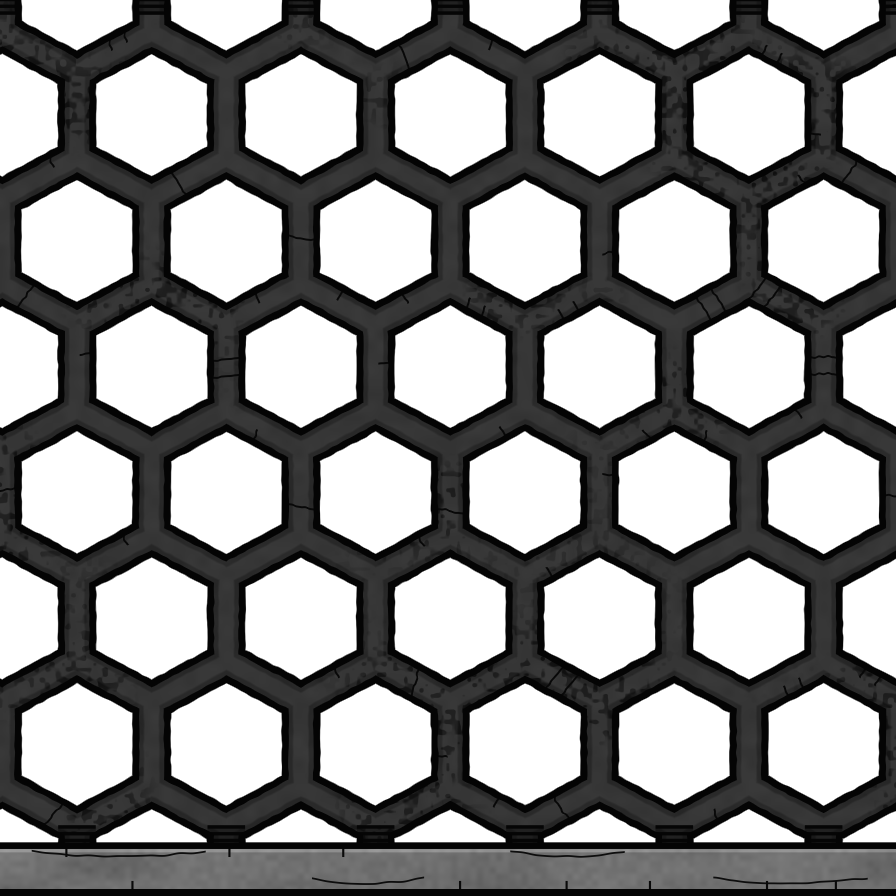
Write a Shadertoy shader that draws this pattern.

```glsl
// Cracked dark steel honeycomb grille standing on a worn grey rail.

const vec2 PITCH = vec2(1.0 / 6.0, 0.1404);  // column and row spacing
const vec2 ORIGIN = vec2(0.0859, 0.1693);    // centre of one hole
const float SLOPE = 0.535;                   // rise of the slanted struts
const float HOLE_EDGE = 0.0215;              // distances from strut centreline
const float STEEL_EDGE = 0.0138;
const float CORE_EDGE = 0.0086;
const float RAIL_TOP = 0.0599;
const vec2 RAIL_FACE = vec2(0.0078, 0.0525);

float hash(vec2 p) {
    vec3 q = fract(p.xyx * 0.1031);
    q += dot(q, q.yzx + 33.33);
    return fract((q.x + q.y) * q.z);
}

float noise(vec2 p) {
    vec2 i = floor(p), f = fract(p);
    f = f * f * (3.0 - 2.0 * f);
    return mix(mix(hash(i), hash(i + vec2(1, 0)), f.x),
               mix(hash(i + vec2(0, 1)), hash(i + vec2(1, 1)), f.x), f.y);
}

float coverage(float d, float px) { return clamp(d / px + 0.5, 0.0, 1.0); }

float stroke(float d, float halfWidth, float px) { return coverage(halfWidth - abs(d), px); }

// Distances from a point in a cell to its upright and slanted borders
vec2 borders(vec2 q) {
    q = abs(q);
    float tip = 0.5 * (PITCH.y + 0.5 * PITCH.x * SLOPE);
    return vec2(0.5 * PITCH.x - q.x, (tip - q.y - SLOPE * q.x) / length(vec2(SLOPE, 1.0)));
}

// Offset from the centre of the enclosing hexagonal cell
vec2 cellOffset(vec2 p) {
    vec2 period = PITCH * vec2(1, 2);
    vec2 a = mod(p - ORIGIN + 0.5 * period, period) - 0.5 * period;
    vec2 b = mod(p - ORIGIN, period) - 0.5 * period;
    vec2 da = borders(a), db = borders(b);
    return min(da.x, da.y) > min(db.x, db.y) ? a : b;
}

// Hairline cracks, single or double, across randomly chosen struts
float strutCrack(vec2 rel, vec2 normal, vec2 key, float px) {
    float seed = hash(key);
    if (seed > 0.32) return 0.0;
    float across = dot(rel, normal);
    float along = dot(rel, vec2(-normal.y, normal.x));
    float lean = 0.5 * (hash(key + 17.0) - 0.5);
    float bend = 0.003 * (noise(vec2(across * 200.0, seed * 90.0)) - 0.5);
    float d = along - 0.045 * (hash(key + 31.0) - 0.5) - lean * across + bend;
    float line = stroke(d, 0.0011, px);
    if (seed < 0.1) line = max(line, stroke(d - 0.019, 0.0011, px));
    float side = hash(key + 47.0) < 0.5 ? -1.0 : 1.0;
    float reach = hash(key + 59.0) < 0.5 ? -0.003 : 0.016;
    return line * coverage(side * across + reach, px);
}

// Dark banded collar where an upright strut meets the frame
float collar(vec2 p, float barX, float midY, float px) {
    float x = abs(fract((p.x - barX) / PITCH.x + 0.5) - 0.5) * PITCH.x;
    float gap = 0.0075;
    float y = p.y - midY;
    float band = stroke((fract(y / gap + 0.5) - 0.5) * gap, 0.0019, px);
    return stroke(x, 0.021, px) * stroke(y, 1.3 * gap, px) * mix(0.45, 1.0, band);
}

vec3 grille(vec2 p, float px) {
    vec2 q = cellOffset(p);
    vec2 edge = borders(q);
    float d = min(edge.x, edge.y) + 0.0014 * (noise(p * 125.0) - 0.5);

    // Nearest strut, addressed identically from both of its sides
    vec2 s = vec2(q.x < 0.0 ? -1.0 : 1.0, q.y < 0.0 ? -1.0 : 1.0);
    bool upright = edge.x < edge.y;
    vec2 middle = s * (upright ? vec2(0.5 * PITCH.x, 0.0) : PITCH * vec2(0.25, 0.5));
    vec2 normal = upright ? vec2(1, 0) : normalize(vec2(SLOPE, s.x * s.y));
    vec2 key = floor((p - q + middle - ORIGIN) / (PITCH * vec2(0.25, 0.5)) + 0.5) + 50.0;

    // Lighter core, mottling and patches of grime
    float tone = mix(0.158, 0.212, smoothstep(0.0015, -0.0015, d - CORE_EDGE));
    tone += 0.025 * (noise(p * 75.0) - 0.5);
    float grime = smoothstep(0.5, 0.8, noise(p * 9.0 + 4.0));
    tone -= 0.09 * grime * smoothstep(0.55, 0.8, noise(p * 170.0));
    tone = mix(tone, 0.03, strutCrack(q - middle, normal, key, px));
    tone = mix(tone, 0.02, collar(p, ORIGIN.x, 0.0695, px));
    tone = mix(tone, 0.02, collar(p, ORIGIN.x + 0.5 * PITCH.x, 0.993, px));

    tone = mix(tone, 0.015, coverage(d - STEEL_EDGE, px));
    return vec3(mix(tone, 1.0, coverage(d - HOLE_EDGE, 1.3 * px)));
}

vec3 rail(vec2 p, float px) {
    float tone = 0.42 + 0.1 * (noise(p * vec2(9, 30)) - 0.5) + 0.05 * (noise(p * 140.0) - 0.5);
    tone += 0.13 * stroke(p.y - RAIL_FACE.y + 0.002, 0.0018, px);

    // Shallow curved scratches hugging either edge
    for (int i = 0; i < 4; i++) {
        vec2 id = vec2(i, 7);
        float x = p.x - (float(i) + 0.3 + 0.4 * hash(id)) / 4.0;
        float reach = mix(0.025, 0.11, hash(id + 5.0));
        float y = i % 2 == 0 ? 0.043 : 0.013;
        float curve = y + 0.006 * x * x / (reach * reach) + 0.002 * noise(vec2(p.x * 60.0, i));
        tone = mix(tone, 0.05, stroke(p.y - curve, 0.001, px) * stroke(x, reach, px));
    }

    // Short nicks cut in from the edges
    float slot = floor(p.x * 9.0);
    float x = fract(p.x * 9.0) - mix(0.15, 0.85, hash(vec2(slot, 3)));
    float edgeY = hash(vec2(slot, 11)) < 0.5 ? RAIL_FACE.x : RAIL_FACE.y;
    tone = mix(tone, 0.04, stroke(x / 9.0, 0.0012, px) * stroke(p.y - edgeY, 0.009, px));

    float face = coverage(p.y - RAIL_FACE.x, px) * coverage(RAIL_FACE.y - p.y, px);
    return vec3(mix(0.015, tone, face));
}

void mainImage(out vec4 fragColor, in vec2 fragCoord) {
    vec2 p = fragCoord / iResolution.y;
    float px = 1.0 / iResolution.y;
    vec3 color = mix(grille(p, px), rail(p, px), coverage(RAIL_TOP - p.y, px));
    fragColor = vec4(color, 1.0);
}
```
